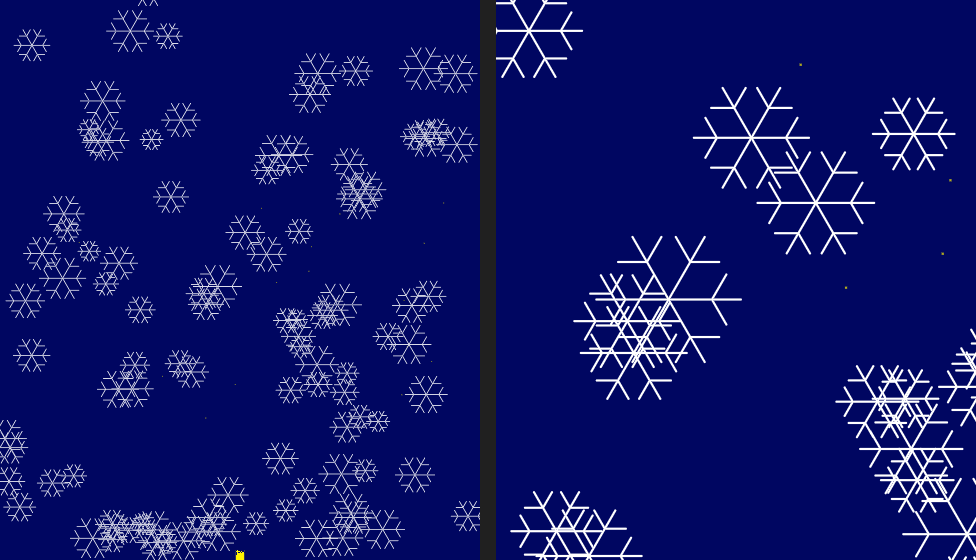
Left: the whole. Right: its middle third, enlarged.
Reproduce this pattern procedurally as a WebGL 2 fragment shader.

```glsl
#version 300 es
precision highp float;
// Thin white snowflakes drifting over a deep blue night, thicker toward the
// ground, with a few yellow sparks and a small yellow heap at the bottom.
// Each flake is one arm distance field folded six ways, placed by hashes.

#define FLAKE_COUNT 105
#define GROUP_SIZE 3
#define GROUP_SPREAD 0.20
#define RADIUS_MIN 0.0195
#define RADIUS_MAX 0.0430
#define LINE_WIDTH 0.0013
#define FORK_AT 0.6
#define GROUND_BIAS 1.6
#define SPARK_COUNT 16
#define SPARK_SIZE 0.0013
#define HEAP_SIZE vec2(0.0075, 0.0180)
#define SEED 7.0

uniform vec2 u_resolution;
out vec4 fragColor;

const vec3 NIGHT_BLUE = vec3(0.0, 0.025, 0.38);
const vec3 SNOW_WHITE = vec3(1.0);
const vec3 SPARK_YELLOW = vec3(1.0, 0.95, 0.0);
const float SECTOR = 1.04719755; // 60 degrees

vec3 hash3(float n) {
    vec3 p = fract(vec3(n + SEED) * vec3(0.1031, 0.1030, 0.0973));
    p += dot(p, p.yxz + 33.33);
    return fract((p.xxy + p.yxx) * p.zyx);
}

float segmentDistance(vec2 p, vec2 a, vec2 b) {
    vec2 pa = p - a, ba = b - a;
    return length(pa - ba * clamp(dot(pa, ba) / dot(ba, ba), 0.0, 1.0));
}

// Fold the plane into half of a 60 degree sector, then measure arm and fork.
float flakeDistance(vec2 p, float radius) {
    float angle = atan(p.y, p.x);
    angle = abs(angle - SECTOR * floor(angle / SECTOR + 0.5));
    vec2 q = length(p) * vec2(cos(angle), sin(angle));
    vec2 fork = vec2(FORK_AT * radius, 0.0);
    vec2 twig = (1.0 - FORK_AT) * radius * vec2(cos(SECTOR), sin(SECTOR));
    return min(segmentDistance(q, vec2(0.0), vec2(radius, 0.0)),
               segmentDistance(q, fork, fork + twig));
}

// Flakes gather in loose groups and grow denser toward the ground.
vec2 flakeCenter(int i, float aspect) {
    vec3 anchor = hash3(float(i / GROUP_SIZE) * 3.7 + 211.0);
    vec3 own = hash3(float(i) * 1.9 + 17.0);
    vec2 center = vec2(anchor.x * aspect, pow(anchor.y, GROUND_BIAS));
    center += (own.xy - 0.5) * GROUP_SPREAD * (0.4 + anchor.z);
    return vec2(mod(center.x, aspect), 0.03 + abs(center.y - 0.03));
}

float coverage(float d, float pixel) {
    return clamp(0.5 - d / pixel, 0.0, 1.0);
}

float boxDistance(vec2 p, vec2 halfSize) {
    vec2 d = abs(p) - halfSize;
    return max(d.x, d.y);
}

void main() {
    float pixel = 1.0 / u_resolution.y;
    float aspect = u_resolution.x * pixel;
    vec2 uv = gl_FragCoord.xy * pixel;

    // Snowflakes
    float nearest = 1.0;
    for (int i = 0; i < FLAKE_COUNT; i++) {
        vec2 offset = uv - flakeCenter(i, aspect);
        float radius = mix(RADIUS_MIN, RADIUS_MAX, hash3(float(i) * 2.3 + 401.0).z);
        if (dot(offset, offset) < pow(radius + 2.0 * pixel, 2.0)) {
            nearest = min(nearest, flakeDistance(offset, radius));
        }
    }
    float snow = coverage(nearest - 0.5 * LINE_WIDTH, pixel);

    // Scattered sparks
    float spark = 0.0;
    for (int i = 0; i < SPARK_COUNT; i++) {
        vec3 h = hash3(float(i) * 5.3 + 809.0);
        vec2 center = vec2(h.x * aspect, mix(0.25, 0.65, h.y));
        float d = boxDistance(uv - center, vec2(0.5 * SPARK_SIZE));
        spark = max(spark, 0.7 * coverage(d, pixel));
    }

    // Heap of yellow grains, crumbling toward its top
    vec2 heapPoint = uv - vec2(0.5 * aspect, 0.0);
    vec2 grain = floor(heapPoint / (1.5 * SPARK_SIZE));
    float filled = step(heapPoint.y / HEAP_SIZE.y,
                        0.5 + 0.5 * hash3(dot(grain, vec2(1.0, 37.0)) + 93.0).x);
    float heap = filled * coverage(boxDistance(heapPoint, HEAP_SIZE), pixel);

    vec3 color = mix(NIGHT_BLUE, SPARK_YELLOW, max(spark, heap));
    color = mix(color, SNOW_WHITE, snow);
    fragColor = vec4(color, 1.0);
}
```
